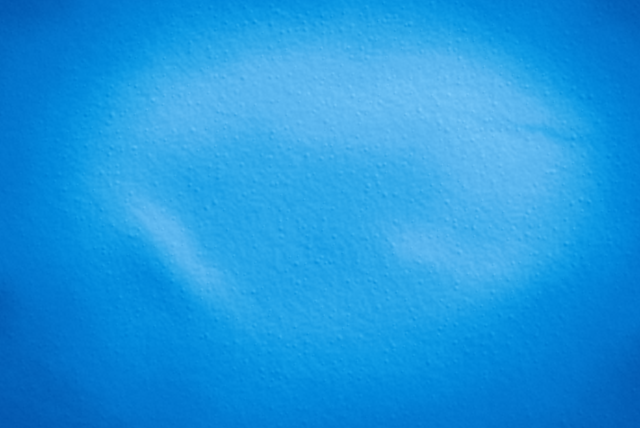
A WebGL 1 fragment shader for this texture:

```glsl
precision highp float;
uniform vec2 u_resolution;

float hash(vec2 p) {
  vec3 q = fract(vec3(p.xyx) * 0.1031);
  q += dot(q, q.yzx + 33.33);
  return fract((q.x + q.y) * q.z);
}

float noise(vec2 p) {
  vec2 i = floor(p), f = fract(p);
  f = f * f * (3.0 - 2.0 * f);
  return mix(mix(hash(i), hash(i + vec2(1.0, 0.0)), f.x),
             mix(hash(i + vec2(0.0, 1.0)), hash(i + 1.0), f.x), f.y);
}

float fbm(vec2 p) {
  float sum = 0.0, amp = 0.5;
  for (int i = 0; i < 4; i++) {
    sum += amp * noise(p);
    p = mat2(1.6, 1.2, -1.2, 1.6) * p + 7.3;
    amp *= 0.5;
  }
  return sum;
}

// Soft elliptical patch, turned by an angle
float patchAt(vec2 p, vec2 centre, vec2 radius, float angle) {
  float c = cos(angle), s = sin(angle);
  vec2 d = p - centre;
  d = vec2(c * d.x + s * d.y, c * d.y - s * d.x) / radius;
  return exp(-dot(d, d));
}

// Sparse round paint blisters, one candidate per cell
float blisters(vec2 p) {
  vec2 cell = floor(p);
  float h = 0.0;
  for (int y = -1; y <= 1; y++) {
    for (int x = -1; x <= 1; x++) {
      vec2 id = cell + vec2(float(x), float(y));
      vec2 centre = id + 0.2 + 0.6 * vec2(hash(id), hash(id + 41.7));
      float size = 0.16 + 0.26 * hash(id + 9.1);
      float present = step(0.62, hash(id + 73.3));
      h = max(h, present * size * (1.0 - smoothstep(0.0, size, length(p - centre))));
    }
  }
  return h;
}

float relief(vec2 p) {
  return 0.5 * noise(p * 62.0) + 0.4 * noise(p * 125.0 + 5.0)
       + 0.25 * noise(mat2(0.8, -0.6, 0.6, 0.8) * p * vec2(80.0, 150.0))
       + 1.5 * blisters(p * 48.0);
}

vec3 paint(float t) {
  vec3 c = mix(vec3(0.01, 0.35, 0.69), vec3(0.01, 0.47, 0.81), smoothstep(0.0, 0.25, t));
  c = mix(c, vec3(0.01, 0.54, 0.86), smoothstep(0.22, 0.45, t));
  c = mix(c, vec3(0.05, 0.60, 0.89), smoothstep(0.42, 0.60, t));
  c = mix(c, vec3(0.18, 0.66, 0.91), smoothstep(0.56, 0.78, t));
  c = mix(c, vec3(0.35, 0.715, 0.935), smoothstep(0.74, 1.0, t));
  return mix(c, vec3(0.50, 0.79, 0.97), smoothstep(1.0, 1.35, t));
}

void main() {
  vec2 p = gl_FragCoord.xy / u_resolution.y;
  p.x *= 1.5 * u_resolution.y / u_resolution.x;
  vec2 w = p + 0.06 * (vec2(fbm(p * 6.0), fbm(p * 6.0 + 19.0)) - 0.47);

  // Vignette
  float r = length((p - vec2(0.78, 0.56)) / vec2(0.76, 0.60));
  float light = mix(0.04, 0.74, 1.0 - smoothstep(0.35, 1.35, r));

  // Pale worn patches
  light += 0.34 * patchAt(w, vec2(0.82, 0.79), vec2(0.36, 0.14), -0.1);
  light += 0.34 * patchAt(w, vec2(1.25, 0.62), vec2(0.20, 0.21), 0.2);
  light += 0.16 * patchAt(w, vec2(1.10, 0.77), vec2(0.22, 0.12), -0.4);
  light += 0.24 * patchAt(w, vec2(0.37, 0.74), vec2(0.19, 0.13), 0.2);
  light += 0.16 * patchAt(w, vec2(0.25, 0.53), vec2(0.13, 0.12), 0.0);
  light += 0.20 * patchAt(w, vec2(0.98, 0.43), vec2(0.11, 0.05), -0.4);
  light += 0.20 * patchAt(w, vec2(1.16, 0.36), vec2(0.15, 0.07), 0.4);

  // Diagonal ridge and its shaded foot
  light += 0.30 * patchAt(w, vec2(0.44, 0.40), vec2(0.17, 0.045), -0.78);
  light += 0.12 * patchAt(w, vec2(0.36, 0.47), vec2(0.08, 0.03), -0.2);
  light -= 0.13 * patchAt(w, vec2(0.36, 0.36), vec2(0.17, 0.05), -0.78);

  // Hollows and the crease at the right
  light -= 0.08 * patchAt(w, vec2(0.74, 0.38), vec2(0.18, 0.10), 0.1);
  light -= 0.08 * patchAt(w, vec2(0.48, 0.57), vec2(0.12, 0.06), -0.4);
  light -= 0.20 * patchAt(w, vec2(1.25, 0.70), vec2(0.13, 0.016), -0.18);
  light += 0.14 * (fbm(p * 7.0 + 3.0) - 0.47);

  // Plaster grain lit from the upper right
  float slope = relief(p) - relief(p + vec2(0.0028, 0.0034));
  float grain = 0.30 + 0.70 * smoothstep(0.15, 0.75, light);
  vec3 colour = paint(light + 0.10 * slope * grain);
  colour += vec3(0.085, 0.075, 0.055) * slope * grain;
  colour += 0.014 * (noise(p * 230.0) - 0.5);

  gl_FragColor = vec4(clamp(colour, 0.0, 1.0), 1.0);
}
```
